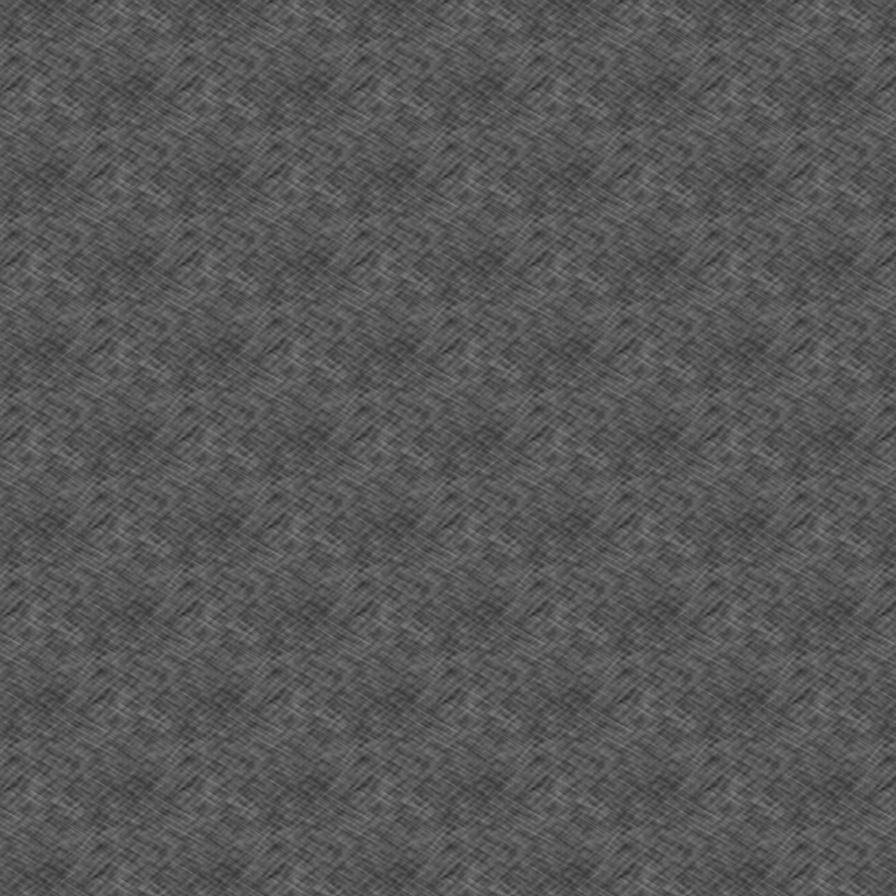
Reproduce this texture procedurally as a WebGL 2 fragment shader.

```glsl
#version 300 es
precision highp float;
// Dark grey cross-hatched cloth: fine scratches in two slanted directions over
// soft blotches. Stretched gradient noise is wrapped on a staggered lattice, so
// each row of tiles is shifted by half a tile and meets the next without a seam.

uniform vec2 u_resolution;
out vec4 outColor;

const float TILES_ACROSS = 5.12;
const vec3 BASE_GREY = vec3(0.339);
const float COARSE_HATCH = 0.095;
const float FINE_HATCH = 0.065;
const float GRAIN = 0.05;
const float SCRATCH_LIGHT = 0.07;
const float BLOTCH = 0.035;
const float MOTTLE = 0.035;
const float PATCH_DARK = 0.034;
const float PATCH_LIGHT = 0.02;
const float SMUDGE_LIGHT = 0.05;
const float SEAM_DARK = 0.07;
const vec2 DARK_CENTRE = vec2(0.18, 0.03);
const vec2 LIGHT_CENTRE = vec2(0.6, 0.12);
const vec2 SEAM_CENTRE = vec2(0.54, 0.0);
const vec2 RISING_SMUDGE = vec2(0.98, 0.29);
const vec2 FALLING_SMUDGE = vec2(0.86, 0.08);

// Integer maps from lattice to noise cells: x runs along a stroke, y across it.
const mat2 FALLING = mat2(6, 24, 6, -9);
const mat2 FALLING_FINE = mat2(8, 34, 8, -9);
const mat2 FALLING_LONG = mat2(2, 22, 2, -8);
const mat2 RISING = mat2(6, 28, 0, 31);
const mat2 RISING_BROAD = mat2(5, 24, 0, 25);
const mat2 RISING_LONG = mat2(3, 26, 0, 32);
// Rounder cells for grain and blotches.
const mat2 SPECKS = mat2(40, 0, 20, 20);
const mat2 MOTTLES = mat2(10, 0, 5, 5);
const mat2 CLOUDS = mat2(2, 4, 2, 0);

float hash(vec2 key, float seed) {
  uvec3 v = uvec3(key, seed);
  uint h = v.x * 1597334677u ^ v.y * 3812015801u ^ v.z * 2798796415u;
  h = (h ^ (h >> 15)) * 2246822519u;
  h = (h ^ (h >> 13)) * 3266489917u;
  return float((h ^ (h >> 16)) >> 8) / 16777216.0;
}

// Gradient noise whose cells are identified modulo one lattice step.
float latticeNoise(vec2 lattice, mat2 toCells, float seed) {
  vec2 q = toCells * lattice;
  vec2 cell = floor(q);
  vec2 f = q - cell;
  vec2 fade = f * f * f * (f * (f * 6.0 - 15.0) + 10.0);
  float count = round(abs(determinant(toCells)));
  mat2 toLattice = inverse(toCells);
  float sum = 0.0;
  for (int i = 0; i < 4; i++) {
    vec2 corner = vec2(i & 1, i >> 1);
    vec2 key = round(toLattice * (cell + corner) * count);
    key = round(key - count * floor((key + 0.5) / count));
    float angle = 6.28318 * hash(key, seed);
    vec2 weight = mix(1.0 - fade, fade, corner);
    sum += weight.x * weight.y * dot(vec2(cos(angle), sin(angle)), f - corner);
  }
  return sum;
}

// Soft slanted spot repeated on every point of the staggered lattice.
float spot(vec2 p, vec2 centre, vec2 radius, float slope) {
  vec2 d = p - centre;
  d -= 0.5 * round(d.y * 2.0);
  d.x -= round(d.x);
  d.y -= slope * clamp(d.x, -0.25, 0.25);
  d /= radius;
  return exp(-dot(d, d));
}

void main() {
  vec2 uv = gl_FragCoord.xy / u_resolution;
  vec2 p = vec2(uv.x, 1.0 - uv.y) * TILES_ACROSS;
  vec2 lattice = vec2(p.x - p.y, 2.0 * p.y);

  // Woven strokes and grain
  float falling = latticeNoise(lattice, FALLING, 1.0);
  float rising = latticeNoise(lattice, RISING, 2.0);
  float tone = COARSE_HATCH * (falling + rising);
  tone += FINE_HATCH * (latticeNoise(lattice, FALLING_FINE, 3.0)
                      + latticeNoise(lattice, RISING_BROAD, 4.0));
  tone += GRAIN * latticeNoise(lattice, SPECKS, 8.0);

  // Sparse long light scratches
  float scratches = smoothstep(0.25, 0.6, latticeNoise(lattice, FALLING_LONG, 5.0))
                  + smoothstep(0.3, 0.65, latticeNoise(lattice, RISING_LONG, 6.0));
  tone += SCRATCH_LIGHT * scratches;

  // Blotches and worn patches
  tone += BLOTCH * latticeNoise(lattice, CLOUDS, 7.0);
  tone += MOTTLE * latticeNoise(lattice, MOTTLES, 9.0);
  tone -= PATCH_DARK * spot(p, DARK_CENTRE, vec2(0.19, 0.11), 0.4);
  tone += PATCH_LIGHT * spot(p, LIGHT_CENTRE, vec2(0.2, 0.13), 0.0);

  // Clusters of light strokes
  float smudges = smoothstep(0.0, 0.3, rising) * spot(p, RISING_SMUDGE, vec2(0.12, 0.06), -0.6)
                + smoothstep(0.0, 0.3, falling) * spot(p, FALLING_SMUDGE, vec2(0.16, 0.05), 0.5);
  tone += SMUDGE_LIGHT * smudges;

  // Short dark dashes along the row seam
  float dashes = smoothstep(0.1, -0.2, rising);
  tone -= SEAM_DARK * dashes * spot(p, SEAM_CENTRE, vec2(0.15, 0.022), 0.0);

  outColor = vec4(BASE_GREY + tone, 1.0);
}
```
